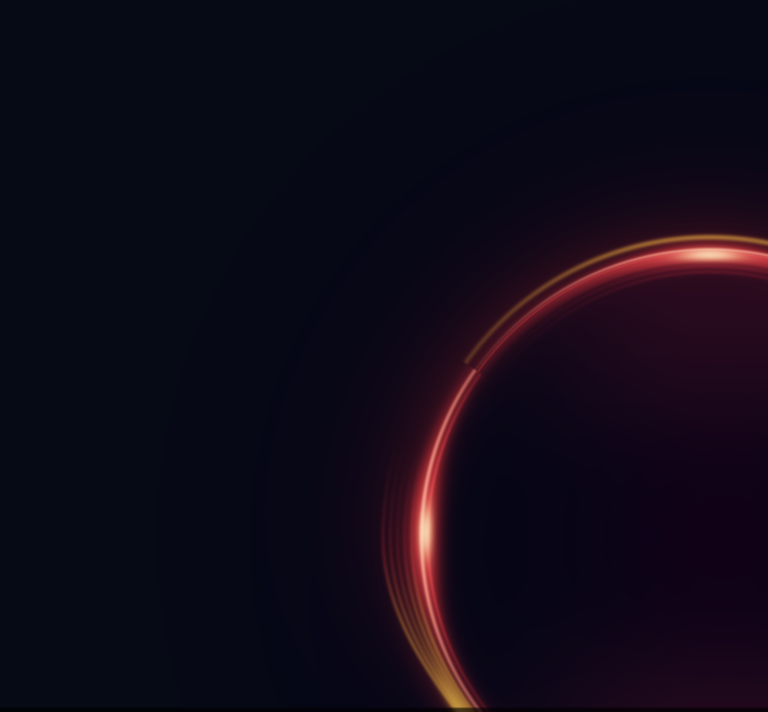
Reproduce this background procedurally as a WebGL 2 fragment shader.

```glsl
#version 300 es
precision highp float;
// A glowing ring of fire, cropped by the right and lower edges, on midnight blue.
// Polar coordinates place thin strands, soft halos and hot spots along the ring;
// their light is summed and blended over a dim background.

uniform vec2 u_resolution;
out vec4 fragColor;

// All lengths are in canvas heights, all angles in radians.
const vec2 CENTER = vec2(0.997, 0.245);
const float RADIUS = 0.407;
const float SEAM = 0.62;     // angle where the two arcs meet
const float TOP = 1.571;     // angle of the upper hot spot

const vec3 NIGHT = vec3(0.024, 0.038, 0.082);
const vec3 INDIGO = vec3(0.020, 0.022, 0.085);
const vec3 PLUM = vec3(0.130, 0.018, 0.030);
const vec3 EMBER = vec3(1.0, 0.17, 0.14);
const vec3 ROSE = vec3(1.0, 0.48, 0.36);
const vec3 GOLD = vec3(1.0, 0.65, 0.14);
const vec3 CREAM = vec3(1.0, 0.86, 0.50);

float bell(float x, float width) {
    x /= width;
    return exp(-x * x);
}

// Smooth light that peaks at one angle and one radial offset.
float hotSpot(vec2 polar, vec2 place, vec2 size) {
    return bell(polar.x - place.x, size.x) * bell(polar.y - place.y, size.y);
}

vec3 background(vec2 q, float dist) {
    vec3 color = mix(INDIGO, NIGHT, smoothstep(0.50, 0.82, dist));
    float inside = 1.0 - smoothstep(-0.03, 0.01, dist - RADIUS);
    float warmth = smoothstep(0.04, 0.34, abs(q.y)) * smoothstep(-0.40, -0.02, q.x);
    color += PLUM * inside * warmth;
    color += vec3(0.045, -0.018, 0.005) * inside * bell(length(q - vec2(0.02, 0.0)), 0.19);
    return color;
}

// Wide red haze, longer outside the ring than inside it.
vec3 haze(vec2 polar) {
    float reach = polar.y > 0.0 ? 0.055 : 0.020;
    float along = smoothstep(-0.75, 0.15, polar.x) * 0.8 + 0.2;
    return EMBER * 0.23 * along * exp(-abs(polar.y) / reach);
}

// Arc from the seam over the top, with its gold outer rim.
vec3 upperArc(vec2 polar, float shown) {
    float a = polar.x - TOP;
    float d = polar.y;
    float strength = bell(a, 0.55);
    vec3 light = GOLD * (0.20 + 0.52 * strength) * bell(d - 0.0148, 0.0038);
    light += ROSE * (0.06 + 0.95 * strength) * bell(d + 0.0025, 0.0022);
    light += EMBER * (0.10 + 0.75 * strength) * bell(d + 0.009, 0.0085);
    light += EMBER * 0.32 * bell(d + 0.0065, 0.0016);
    // Fine inner echoes.
    for (int i = 0; i < 3; i++) {
        float offset = 0.018 + 0.008 * float(i);
        light += EMBER * 0.14 * strength * bell(d + offset, 0.003);
    }
    light += EMBER * 0.75 * hotSpot(vec2(a, d), vec2(0.0, -0.009), vec2(0.24, 0.016));
    light += CREAM * 1.5 * hotSpot(vec2(a, d), vec2(0.0, -0.010), vec2(0.09, 0.007));
    return light * shown;
}

// Arc from the seam down the left side.
vec3 leftArc(vec2 polar, float shown) {
    float a = polar.x;
    float d = polar.y;
    float strength = bell(a - 0.05, 0.42);
    vec3 light = ROSE * (0.55 + 0.75 * strength) * bell(d + 0.002, 0.0028);
    light += EMBER * (0.12 + 0.50 * strength) * bell(d + 0.011, 0.0025);
    light += EMBER * (0.10 + 0.65 * strength) * bell(d + 0.004, 0.013);
    light += EMBER * 0.75 * hotSpot(polar, vec2(0.02, -0.008), vec2(0.20, 0.019));
    light += CREAM * 1.5 * hotSpot(polar, vec2(0.02, -0.008), vec2(0.075, 0.008));
    return light * shown;
}

// Gold strands that converge and brighten toward the lower edge.
vec3 goldFan(vec2 polar) {
    float fall = smoothstep(0.0, 0.65, -polar.x);
    float strength = (1.0 - smoothstep(-0.50, 0.35, polar.x));
    vec3 tint = mix(EMBER, GOLD, smoothstep(0.0, 0.35, -polar.x));
    vec3 light = vec3(0.0);
    for (int i = 0; i < 5; i++) {
        float t = float(i) / 4.0;
        float offset = mix(0.052, 0.012, t) * mix(1.0, 0.45, fall);
        float weight = 0.24 + 0.20 * abs(2.0 * t - 1.0);
        light += tint * weight * strength * bell(polar.y - offset, 0.0032);
    }
    light += EMBER * 0.12 * strength * bell(polar.y - 0.025, 0.026);
    light += GOLD * 0.95 * hotSpot(polar, vec2(-0.64, 0.018), vec2(0.16, 0.010));
    return light;
}

void main() {
    vec2 p = gl_FragCoord.xy / u_resolution.y;
    vec2 q = p - CENTER;
    float dist = length(q);
    // Angle starts at the left and grows clockwise; offset is from the ring.
    vec2 polar = vec2(atan(q.y, -q.x), dist - RADIUS);

    float above = smoothstep(SEAM - 0.006, SEAM + 0.006, polar.x);
    vec3 light = haze(polar) + goldFan(polar);
    light += upperArc(polar, above) + leftArc(polar, 1.0 - above);

    vec3 color = 1.0 - (1.0 - background(q, dist)) * exp(-light);
    // Thin dark strip along the lower edge.
    color *= mix(0.35, 1.0, smoothstep(0.004, 0.008, p.y));
    fragColor = vec4(color, 1.0);
}
```
